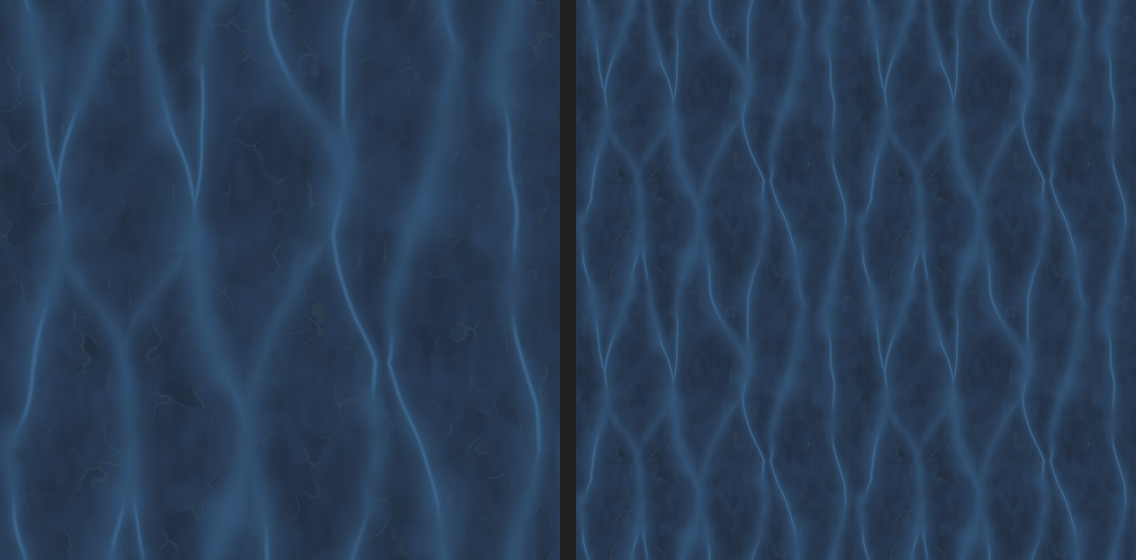
Left: one tile. Right: repeated 2 by 2.
A three.js fragment shader for this texture:

```glsl
// Dark blue tile with soft glowing strands that fork upright, over faintly cracked facets.
#define STRAND_CELLS vec2(4.0, 2.0)
#define STRAND_SQUASH 0.52
#define CRACK_CELLS vec2(18.0, 16.0)
#define CRACK_WIDTH 0.0034
#define CORE_WIDTH 0.0036
#define HALO_WIDTH 0.021
#define SHADOW vec3(0.128, 0.176, 0.246)
#define NAVY vec3(0.150, 0.218, 0.318)
#define GLOW vec3(0.198, 0.325, 0.458)
#define CORE vec3(0.235, 0.410, 0.570)
#define CRACK vec3(0.215, 0.295, 0.335)

varying vec2 vUv;

vec2 hash2(vec2 p) {
  vec3 q = fract(p.xyx * vec3(0.1031, 0.1030, 0.0973));
  q += dot(q, q.yzx + 33.33);
  return fract((q.xx + q.yz) * q.zy);
}

// Gradient noise that wraps after a whole period, about -0.6 to 0.6.
float cornerSlope(vec2 corner, vec2 offset, vec2 period, float seed) {
  float angle = 6.28318 * hash2(mod(corner, period) + seed).x;
  return dot(vec2(cos(angle), sin(angle)), offset);
}

float wrapNoise(vec2 uv, vec2 period, float seed) {
  vec2 p = uv * period;
  vec2 i = floor(p), f = fract(p);
  vec2 u = f * f * f * (f * (f * 6.0 - 15.0) + 10.0);
  vec2 e = vec2(1.0, 0.0);
  return mix(
    mix(cornerSlope(i, f, period, seed), cornerSlope(i + e, f - e, period, seed), u.x),
    mix(cornerSlope(i + e.yx, f - e.yx, period, seed), cornerSlope(i + 1.0, f - 1.0, period, seed), u.x),
    u.y);
}

// Jittered site of a cell; odd rows are staggered by half a cell.
vec2 site(vec2 cell, vec2 cells, float seed) {
  vec2 wrapped = mod(cell, cells);
  vec2 jitter = 0.5 + 0.72 * (hash2(wrapped + seed) - 0.5);
  return cell + jitter + vec2(0.5 * mod(wrapped.y, 2.0), 0.0);
}

// Distance to the nearest cell border in canvas units (x) and a random shade per cell (y).
// Flat borders are pushed away by flatPenalty, so that upright ones remain.
vec2 cellWeb(vec2 uv, vec2 cells, float squash, float flatPenalty, float seed) {
  vec2 p = uv * cells, base = floor(p), metric = vec2(1.0, squash);
  vec2 home = vec2(0.0), homeCell = vec2(0.0);
  float nearest = 1e3;
  for (int j = -2; j <= 2; j++) {
    for (int i = -2; i <= 2; i++) {
      vec2 cell = base + vec2(float(i), float(j));
      vec2 toSite = (site(cell, cells, seed) - p) * metric;
      float d = dot(toSite, toSite);
      if (d < nearest) { nearest = d; home = toSite; homeCell = cell; }
    }
  }
  float border = 1e3;
  for (int j = -2; j <= 2; j++) {
    for (int i = -2; i <= 2; i++) {
      vec2 cell = base + vec2(float(i), float(j));
      vec2 toSite = (site(cell, cells, seed) - p) * metric;
      vec2 gap = toSite - home;
      if (dot(gap, gap) > 1e-4) {
        vec2 slope = gap * metric * cells;
        float len = length(slope);
        float d = 0.5 * (dot(toSite, toSite) - nearest) / len;
        float flatness = 1.0 - smoothstep(0.60, 0.94, abs(slope.x) / len);
        border = min(border, d + flatPenalty * flatness);
      }
    }
  }
  return vec2(border, hash2(mod(homeCell, cells) + seed + 7.0).y);
}

void main() {
  vec2 uv = vUv;

  // Mottled ground with slight upright streaks.
  float mottle = wrapNoise(uv, vec2(8.0, 5.0), 11.0)
    + 0.8 * wrapNoise(uv, vec2(21.0, 15.0), 23.0)
    + 0.6 * wrapNoise(uv, vec2(52.0, 20.0), 37.0);

  // Small facets with broken hairline cracks.
  vec2 crumple = vec2(wrapNoise(uv, vec2(13.0), 41.0), wrapNoise(uv, vec2(13.0), 53.0));
  crumple += 0.3 * vec2(wrapNoise(uv, vec2(34.0), 43.0), wrapNoise(uv, vec2(34.0), 59.0));
  vec2 facet = cellWeb(uv + 0.045 * crumple, CRACK_CELLS, 0.85, 0.0, 61.0);
  float facetShade = (facet.y - 0.5) * smoothstep(0.0, 0.008, facet.x);
  float crackMask = smoothstep(-0.08, 0.38, wrapNoise(uv, vec2(17.0, 16.0), 71.0));
  float crack = crackMask * (1.0 - smoothstep(0.0, CRACK_WIDTH, facet.x));
  vec3 color = mix(SHADOW, NAVY, clamp(0.64 + 0.62 * mottle + 0.60 * facetShade, 0.0, 1.25));
  color = mix(color, CRACK, 0.5 * crack);

  // Forking strands: sharp thin cores that come and go in a halo that is rounder without them.
  vec2 sway = vec2(wrapNoise(uv, vec2(4.0, 3.0), 83.0), wrapNoise(uv, vec2(3.0), 97.0));
  sway.x += 0.2 * wrapNoise(uv, vec2(6.0, 9.0), 101.0);
  float strand = cellWeb(uv + vec2(0.055, 0.05) * sway, STRAND_CELLS, STRAND_SQUASH, 0.07, 5.0).x;
  float breadth = wrapNoise(uv, vec2(5.0, 4.0), 113.0);
  float coreMask = smoothstep(-0.10, 0.26, wrapNoise(uv, vec2(7.0, 5.0), 127.0));
  float roundness = mix(0.018, 0.002, coreMask);
  float reach = sqrt(strand * strand + roundness * roundness) - roundness;
  float halo = exp(-reach / (HALO_WIDTH * (1.0 + 1.3 * breadth)));
  halo *= 0.84 + 0.35 * breadth + 0.14 * mottle;
  float core = coreMask * exp(-strand * strand / (CORE_WIDTH * CORE_WIDTH));
  color = mix(color, GLOW, clamp(halo, 0.0, 1.0));
  color = mix(color, CORE, 0.8 * core);

  gl_FragColor = vec4(color, 1.0);
}
```
